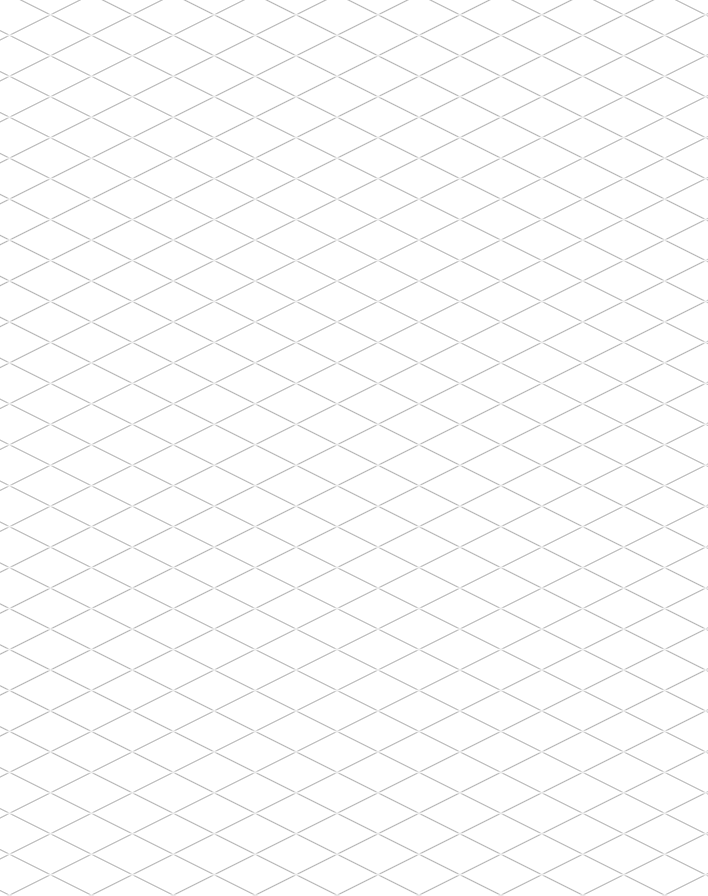
Write a Shadertoy shader that draws this pattern.

```glsl
// Share of a pixel footprint covered by a line, given distance and half widths
vec2 lineCoverage(vec2 dist, float halfLine, float halfPixel) {
    vec2 overlap = min(dist + halfPixel, halfLine) - max(dist - halfPixel, -halfLine);
    return clamp(overlap / (2.0 * halfPixel), 0.0, 1.0);
}

void mainImage(out vec4 fragColor, in vec2 fragCoord) {
    vec2 p = fragCoord / iResolution.y;

    // Diamond lattice: both line families fall on whole numbers
    vec2 cell = vec2(0.0914, 0.0457);
    vec2 q = (p - vec2(0.102, 0.0009)) / cell;
    vec2 diagonals = vec2(q.y + q.x, q.y - q.x);

    // Vertical distance to the nearest rising and falling line
    vec2 dist = abs(fract(diagonals + 0.5) - 0.5) * cell.y;
    vec2 coverage = lineCoverage(dist, 0.00065, 0.62 / iResolution.y);
    float ink = max(coverage.x, coverage.y);

    // Lines thin out where they cross
    ink *= mix(0.35, 1.0, smoothstep(0.0005, 0.0035, max(dist.x, dist.y)));

    fragColor = vec4(mix(vec3(1.0), vec3(0.69), ink), 1.0);
}
```
